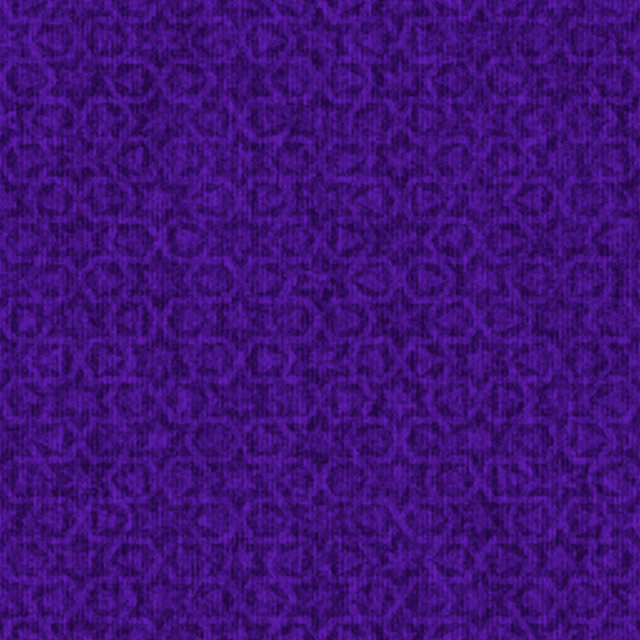
Give the GLSL for this pattern, as a Shadertoy shader.

```glsl
// Violet woven cloth with a lattice of six-pointed stars and hexagons.
// Each star cell is folded to one twelfth, where straight lines give the
// bands, stars and triangles; wrapped noise adds wobble, wear and thread.

const float TAU = 6.2831853;
const vec2 LATTICE = vec2(1.7320508, 1.0);   // repeat size, star spacing is 1
const vec2 REPEATS = vec2(4.0, 8.0);

// Integer hash, 0 to 1
float hash(vec2 cell, float seed) {
    uvec2 k = uvec2(cell) * uvec2(1597u, 3571u) + uint(seed) * 7919u;
    uint h = (k.x ^ (k.y << 11)) * 747796405u + k.y * 2891u;
    h = ((h >> 15) ^ h) * 277803737u;
    h = ((h >> 13) ^ h) * 668265u;
    return float((h >> 8) & 65535u) / 65535.0;
}

// Value noise with a whole number of cells over the canvas
float noise(vec2 uv, vec2 cells, float seed) {
    vec2 p = uv * cells, i = floor(p), f = p - i;
    f = f * f * (3.0 - 2.0 * f);
    vec2 a = mod(i, cells), b = mod(i + 1.0, cells);
    return mix(mix(hash(a, seed), hash(vec2(b.x, a.y), seed), f.x),
               mix(hash(vec2(a.x, b.y), seed), hash(b, seed), f.x), f.y);
}

// Soft fill of a signed distance
float fill(float d) {
    return 1.0 - smoothstep(-0.02, 0.02, d);
}

// Lightness of the ornament, p in star spacings
float ornament(vec2 p) {
    // Nearest star centre out of two interleaved grids
    vec2 cellA = round((p - vec2(0.0, 0.5)) / LATTICE);
    vec2 cellB = round((p - vec2(0.5 * LATTICE.x, 0.0)) / LATTICE);
    vec2 a = p - vec2(0.0, 0.5) - cellA * LATTICE;
    vec2 b = p - vec2(0.5 * LATTICE.x, 0.0) - cellB * LATTICE;
    bool inA = dot(a, a) < dot(b, b);
    vec2 q = inA ? a : b;
    float tone = hash(mod(inA ? cellA : cellB, REPEATS), inA ? 1.0 : 2.0);

    // Fold to one sector: x runs to the star tip, y across it
    q = abs(q);
    vec2 mirror = vec2(0.8660254, -0.5);
    q -= 2.0 * max(dot(q, mirror), 0.0) * mirror;
    q = vec2(q.y, abs(q.x));

    float band = fill(abs(dot(q, vec2(0.5, 0.8660254)) - 0.25) - 0.042);
    float smallStar = fill(dot(q, vec2(0.355, 0.935)) - 0.085);
    float triangle = fill(0.184 - q.y);
    return max(band, max(smallStar * (0.75 + 0.2 * tone), 0.85 * triangle));
}

// Upright yarns, ribs, fine stitches and grain, around zero
float cloth(vec2 uv) {
    float sway = noise(uv, vec2(32.0, 48.0), 3.0) - 0.5;
    float rib = cos(TAU * 128.0 * uv.x + 1.2 * sway);
    float stitch = sin(TAU * 64.0 * uv.x) * sin(TAU * 192.0 * uv.y + 3.0 * sway);
    float yarn = noise(uv, vec2(128.0, 14.0), 4.0) - 0.5;
    float fibre = noise(uv, vec2(216.0, 44.0), 13.0) - 0.5;
    float grain = noise(uv, vec2(256.0, 216.0), 5.0) - 0.5;
    float fleck = noise(uv, vec2(128.0, 136.0), 6.0) - 0.5;
    return 0.085 * rib + 0.04 * stitch + 0.26 * yarn + 0.28 * fibre
         + 0.50 * grain + 0.24 * fleck;
}

void mainImage(out vec4 fragColor, in vec2 fragCoord) {
    vec2 uv = fragCoord / iResolution.xy;

    // Uneven weaving of the outlines
    vec2 wobble = vec2(noise(uv, vec2(56.0), 7.0), noise(uv, vec2(56.0), 8.0))
                + vec2(noise(uv, vec2(176.0), 9.0), noise(uv, vec2(176.0), 10.0)) - 1.0;
    float motif = ornament(uv * REPEATS * LATTICE + 0.028 * wobble);

    // Patchy fading
    float wear = 0.85 + 0.3 * noise(uv, vec2(18.0), 11.0);
    float shade = noise(uv, vec2(9.0), 12.0) - 0.5;

    float light = 0.48 + 0.36 * wear * (motif - 0.52) + 0.03 * shade + cloth(uv);
    vec3 color = mix(vec3(0.14, 0.028, 0.275), vec3(0.37, 0.108, 0.69), clamp(light, 0.0, 1.0));
    fragColor = vec4(color, 1.0);
}
```
